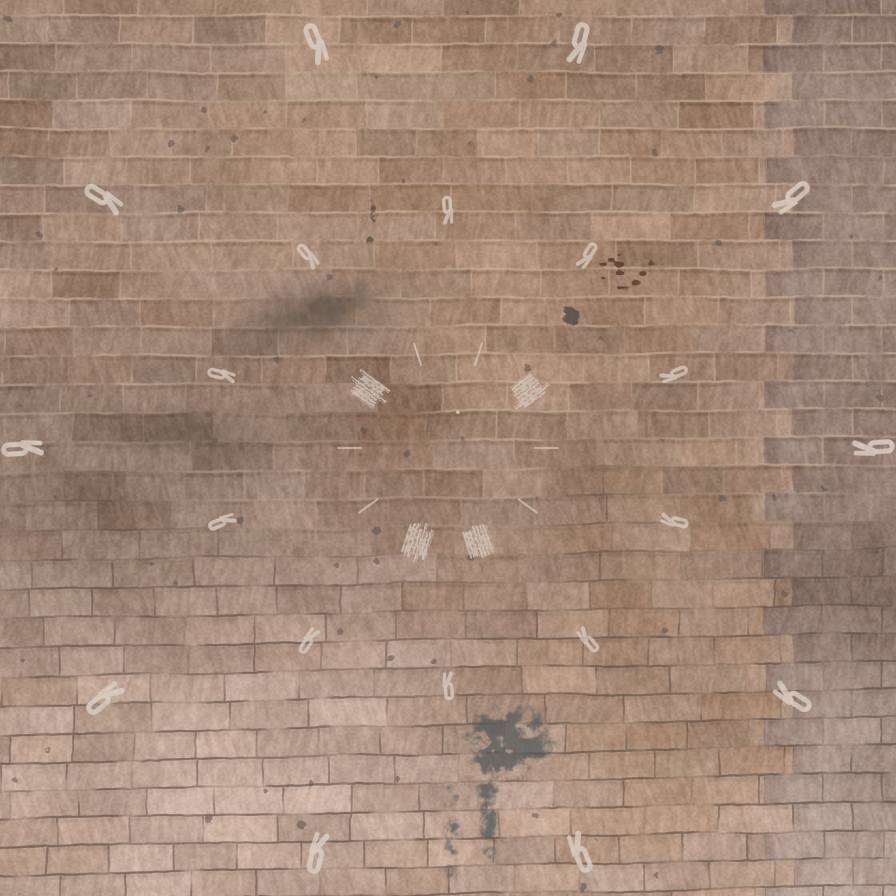
Give the GLSL for this texture, as a three.js fragment shader.

```glsl
// Weathered brick paving with a toothed darker strip at the right, stains,
// and three concentric rings of ten pale painted marks.
// Bricks come from jittered rows, wear from value noise, rings from angular folding.
varying vec2 vUv;

float hash(vec2 p) {
  vec3 h = fract(vec3(p.xyx) * 0.1031);
  h += dot(h, h.yzx + 33.33);
  return fract((h.x + h.y) * h.z);
}

float noise(vec2 p) {
  vec2 i = floor(p), f = fract(p);
  f = f * f * (3.0 - 2.0 * f);
  return mix(mix(hash(i), hash(i + vec2(1, 0)), f.x),
             mix(hash(i + vec2(0, 1)), hash(i + vec2(1, 1)), f.x), f.y);
}

float fbm(vec2 p) {
  float sum = 0.0, amp = 0.5;
  for (int i = 0; i < 5; i++) {
    sum += amp * noise(p);
    p = p * 2.03 + 17.1;
    amp *= 0.5;
  }
  return sum;
}

float segment(vec2 p, vec2 a, vec2 b) {
  vec2 d = b - a;
  return length(p - a - d * clamp(dot(p - a, d) / dot(d, d), 0.0, 1.0));
}

float fill(float d) { return 1.0 - smoothstep(-0.0009, 0.0009, d); }

// Soft elliptical patch, one at its centre
float blob(vec2 p, vec2 centre, vec2 size) {
  vec2 d = (p - centre) / size;
  return exp(-dot(d, d));
}

// Folds the plane into ten sectors: xy = radial and tangential offset, z = sector
vec3 fold(vec2 c, float radius, float phase) {
  float k = floor((atan(c.y, c.x) - phase) / 0.628319 + 0.5);
  float a = k * 0.628319 + phase;
  vec2 axis = vec2(cos(a), sin(a));
  return vec3(dot(c, axis) - radius, axis.x * c.y - axis.y * c.x, mod(k + 10.0, 10.0));
}

// Bold open loop with a slanted tail
float hook(vec2 q, float size) {
  q /= size;
  float loop = abs(segment(q, vec2(0.02, 0.02), vec2(0.33, 0.04)) - 0.11) - 0.06;
  float tail = segment(q, vec2(-0.44, 0.11), vec2(0.0, -0.07)) - 0.07;
  float side = segment(q, vec2(-0.42, -0.12), vec2(0.0, -0.13)) - 0.055;
  return fill(min(loop, min(tail, side)) * size);
}

vec3 paving(vec2 p) {
  vec2 q = p + 0.004 * (vec2(noise(p * 16.0), noise(p * 13.0 + 40.0)) - 0.5);
  q += 0.0012 * (vec2(noise(p * 110.0), noise(p * 120.0 + 9.0)) - 0.5);
  q.y -= 0.02 * (p.x - 0.87) * smoothstep(0.8, 0.1, p.y);
  float y = (q.y - 0.857) / 0.0314;
  float row = floor(y);
  float edge = mix(0.853, 0.885, mod(row, 2.0));
  float strip = smoothstep(-0.001, 0.001, q.x - edge);
  float width = mix(0.066 + 0.025 * hash(vec2(row + 60.0, 3.0)), 0.066, strip);
  float x = (q.x - edge) / width + (1.0 - strip) * 0.3 * hash(vec2(row + 90.0, 7.0));
  vec2 id = vec2(floor(x) + 50.0, row + 80.0);
  float tone = hash(id), warmth = hash(id + 31.0);

  // Broad light and colour zones
  float grey = blob(p, vec2(0.14, 0.46), vec2(0.26, 0.13)) + 0.4 * blob(p, vec2(0.0, 0.95), vec2(0.22, 0.3));
  float pink = blob(p, vec2(0.3, 0.16), vec2(0.3, 0.2));
  float orange = blob(p, vec2(0.56, 0.8), vec2(0.35, 0.3)) + blob(p, vec2(0.74, 0.2), vec2(0.2, 0.25));
  vec3 col = mix(vec3(0.61, 0.515, 0.455), vec3(0.66, 0.53, 0.445), clamp(0.6 * warmth + 0.45 * orange, 0.0, 1.0));
  col = mix(col, vec3(0.535, 0.455, 0.405), 0.65 * clamp(grey, 0.0, 1.0));
  col = mix(col, vec3(0.735, 0.635, 0.575), 0.75 * pink);
  col = mix(col, vec3(0.56, 0.475, 0.44) + 0.07 * smoothstep(0.4, 0.0, p.y), 0.85 * strip);
  col -= 0.05 * strip * smoothstep(0.035, 0.0, q.x - edge);
  col += (tone - 0.5) * mix(0.085, 0.05, strip);
  col += (fbm(p * 9.0) - 0.47) * 0.16;
  col += 0.065 * smoothstep(0.32, 0.0, p.y) - 0.02 * blob(p, vec2(0.45, 0.5), vec2(0.3, 0.2));

  // Slanted scratches and fine grain
  float slant = mix(-90.0, 110.0, hash(id + 7.0));
  col += (noise(vec2(p.x * 270.0 + p.y * slant, p.y * 60.0 + row * 9.0)) - 0.5) * 0.065;
  col += (noise(p * 420.0) - 0.5) * 0.06 + (noise(p * 130.0) - 0.5) * 0.05;

  // Joints: pale above, increasingly shadowed below
  vec2 f = vec2(fract(x), fract(y));
  float across = min(f.y, 1.0 - f.y) * 0.0314;
  float along = min(f.x, 1.0 - f.x) * width;
  float wear = smoothstep(0.1, 0.75, noise(p * 42.0)) * 0.8 + 0.2;
  float joint = max(1.0 - smoothstep(0.0004, 0.0021, across), 0.8 * (1.0 - smoothstep(0.0004, 0.0018, along)));
  float shade = smoothstep(0.58, 0.3, p.y + 0.25 * (noise(p * 9.0) - 0.5));
  col = mix(col, mix(vec3(0.79, 0.69, 0.60), vec3(0.34, 0.28, 0.25), shade), 0.62 * joint * wear);
  float shadow = smoothstep(0.0035, 0.0, abs((1.0 - f.y) * 0.0314 - 0.0038));
  return col - 0.065 * shadow * wear * (1.0 - 0.5 * shade);
}

void main() {
  vec2 p = vUv, c = p - 0.5;
  vec3 col = paving(p);

  // Soot smears and blue-grey spill with two drips
  float rough = fbm(p * 45.0), fine = fbm(p * 100.0 + 3.0);
  float soot = blob(p, vec2(0.35, 0.65 + 0.2 * (p.x - 0.35)), vec2(0.09, 0.034));
  soot += 0.5 * blob(p, vec2(0.22, 0.515), vec2(0.07, 0.025));
  col = mix(col, vec3(0.34, 0.30, 0.27), 0.7 * clamp(soot * (0.4 + 1.1 * rough), 0.0, 1.0));
  float spill = blob(p, vec2(0.567, 0.172), vec2(0.052, 0.04));
  spill += 0.72 * blob(p, vec2(0.503, 0.065), vec2(0.012, 0.07));
  spill += 0.72 * blob(p, vec2(0.545, 0.085), vec2(0.013, 0.07));
  col = mix(col, vec3(0.32, 0.34, 0.345), 0.72 * smoothstep(0.2, 0.52, spill * (1.6 * fine - 0.2)));
  float rust = blob(p, vec2(0.695, 0.7), vec2(0.045, 0.033));
  col = mix(col, vec3(0.34, 0.22, 0.18), 0.8 * smoothstep(0.45, 0.58, rust * noise(p * vec2(110.0, 190.0))));
  float tar = blob(p, vec2(0.638, 0.648), vec2(0.013)) + 0.8 * blob(p, vec2(0.413, 0.755), vec2(0.009, 0.035));
  col = mix(col, vec3(0.30, 0.27, 0.25), 0.75 * smoothstep(0.3, 0.5, tar * (1.6 * fine - 0.15)));

  // Scattered dark specks
  vec2 cell = floor(p * 28.0);
  vec2 spot = 0.2 + 0.6 * vec2(hash(cell + 5.0), hash(cell + 71.0));
  float speck = length(fract(p * 28.0) - spot) + 0.12 * (noise(p * 300.0) - 0.5);
  float size = 0.02 + 0.08 * hash(cell + 13.0);
  col = mix(col, vec3(0.36, 0.32, 0.31), 0.55 * step(0.91, hash(cell + 29.0)) * (1.0 - smoothstep(size, size + 0.06, speck)));

  // Painted rings
  float paint = hook(fold(c, 0.475, 0.0).xy, 0.047);
  paint = max(paint, 0.9 * hook(fold(c, 0.2656, 0.314159).xy, 0.032));
  vec3 s = fold(c, 0.11, 0.0);
  float hatched = max(step(abs(mod(s.z, 3.0) - 1.0), 0.1) * step(0.5, s.z), step(abs(s.z - 8.0), 0.1));
  float lane = floor(s.y / 0.0041 + 0.5);
  float reach = 0.014 + 0.011 * pow(hash(vec2(lane + 20.0, s.z)), 2.0);
  float patchMask = fill(max(abs(s.x) - reach, abs(s.y) - 0.0143));
  float weave = 0.5 + 0.5 * cos(6.28319 * (s.y / 0.0041 + 0.5 * noise(s.xy * 400.0)));
  weave = max(weave, 0.8 * smoothstep(0.5, 0.8, noise(s.xy * vec2(420.0, 250.0))) * step(abs(s.x), 0.014));
  float stroke = fill(segment(s.xy, vec2(-0.0125, 0.0), vec2(0.0125, 0.0)) - 0.0011);
  paint = max(paint, mix(stroke * 0.85, patchMask * (0.2 + 0.7 * weave), hatched));
  paint = max(paint, fill(length(p - vec2(0.511, 0.54)) - 0.002));
  col = mix(col, vec3(0.85, 0.80, 0.76), paint * (0.75 + 0.2 * noise(p * 180.0)));

  gl_FragColor = vec4(clamp(col, 0.0, 1.0), 1.0);
}
```
